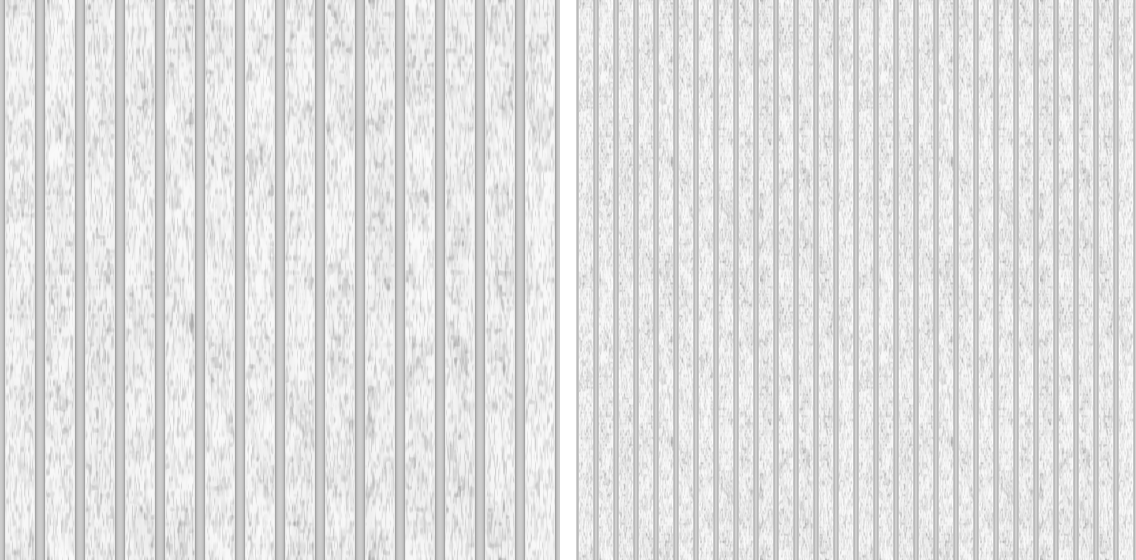
Left: one tile. Right: repeated 2 by 2.
Give the GLSL for this texture, as a Shadertoy shader.

```glsl
// Fourteen whitewashed vertical wood slats with fine grain, split by shaded grey grooves.

float hash(ivec2 cell, int seed) {
    uint h = uint(cell.x) * 374761393u + uint(cell.y) * 668265263u + uint(seed) * 974711u;
    h = (h ^ (h >> 13)) * 1274126177u;
    h = (h ^ (h >> 16)) * 2246822519u;
    return float((h ^ (h >> 15)) & 65535u) / 65535.0;
}

// Value noise that wraps over the canvas after a whole number of cells
float tileNoise(vec2 uv, ivec2 cells, int seed) {
    vec2 p = uv * vec2(cells);
    ivec2 a = ivec2(floor(p));
    vec2 f = fract(p);
    f = f * f * (3.0 - 2.0 * f);
    ivec2 lo = a % cells;
    ivec2 hi = (a + 1) % cells;
    return mix(mix(hash(lo, seed), hash(ivec2(hi.x, lo.y), seed), f.x),
               mix(hash(ivec2(lo.x, hi.y), seed), hash(hi, seed), f.x), f.y);
}

float woodTone(vec2 uv, float slat) {
    // Broad worn areas decide where the flecks gather
    float wear = 0.6 * tileNoise(uv, ivec2(28, 14), 1) + 0.4 * tileNoise(uv, ivec2(56, 36), 2);

    // Thin streaks of two widths, and short soft flecks
    float fine = tileNoise(uv, ivec2(410, 76), 3);
    float coarse = tileNoise(uv, ivec2(270, 44), 4);
    float fleck = tileNoise(uv, ivec2(150, 78), 5);

    float tone = 0.972 + 0.012 * (hash(ivec2(slat, 0), 6) - 0.5);
    tone -= 0.035 * smoothstep(0.3, 0.8, wear);
    tone -= 0.115 * smoothstep(0.4, 1.0, fine);
    tone -= 0.065 * smoothstep(0.45, 0.95, coarse);
    tone -= 0.11 * smoothstep(0.62, 0.95, fleck) * smoothstep(0.25, 0.7, wear);
    return tone;
}

void mainImage(out vec4 fragColor, in vec2 fragCoord) {
    vec2 uv = fragCoord / iResolution.xy;
    float x = uv.x * 14.0;
    float pixel = 14.0 / iResolution.x;

    // Distance from the nearest groove centre, in slat pitches
    float d = 0.5 - abs(fract(x) - 0.5);
    float halfGroove = 0.128;

    // Groove: light floor, darkening into both corners, a little more on the left
    float depth = min(d / halfGroove, 1.0);
    float leftSide = step(0.5, fract(x));
    float groove = mix(0.81, 0.585 - 0.02 * leftSide, pow(depth, 2.6));
    groove += 0.012 * (tileNoise(uv, ivec2(28, 9), 7) - 0.5);

    // Slat: grain with a pale bevel along each edge
    float wood = woodTone(uv, floor(x));
    float bevel = 1.0 - smoothstep(0.015, 0.045, d - halfGroove);
    wood = mix(wood, 0.965, 0.6 * bevel);

    float onSlat = smoothstep(-0.6 * pixel, 0.6 * pixel, d - halfGroove);
    fragColor = vec4(vec3(mix(groove, wood, onSlat)), 1.0);
}
```
